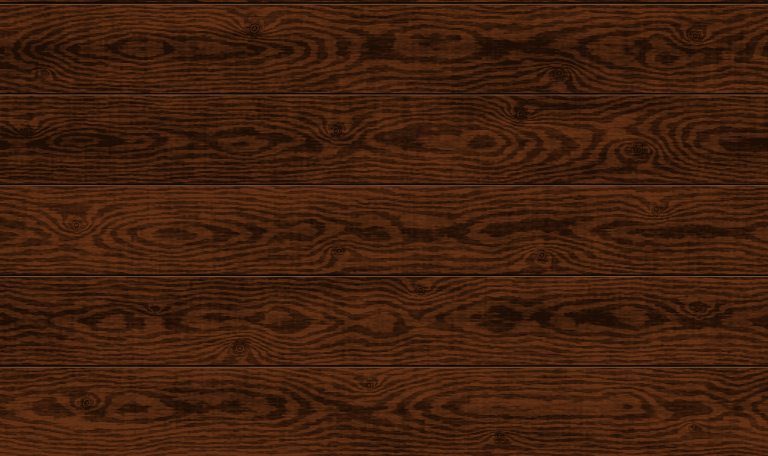
Write a Shadertoy shader that draws this texture.

```glsl
// Five dark stained wooden boards with flat-sawn grain, knots and thin lit seams.

float hash(vec2 p) {
    return fract(sin(dot(p, vec2(127.1, 311.7))) * 43758.5453);
}

float noise(vec2 p) {
    vec2 i = floor(p), f = fract(p);
    f = f * f * (3.0 - 2.0 * f);
    return mix(mix(hash(i), hash(i + vec2(1, 0)), f.x),
               mix(hash(i + vec2(0, 1)), hash(i + vec2(1, 1)), f.x), f.y);
}

// Soft horizontal line of the given half width
float line(float d, float halfWidth, float px) {
    return 1.0 - smoothstep(halfWidth - 0.5 * px, halfWidth + 0.5 * px, abs(d));
}

// Height of the growth heart line within a board
float heartOffset(float x, float row) {
    return 0.012 - 0.02 * hash(vec2(row, 4.0)) + 0.018 * (noise(vec2(x * 4.0, row * 17.3)) - 0.5);
}

// Growth ring count at a point of a board; knotDark receives the knot shading
float ringPhase(vec2 p, float row, out float knotDark) {
    float seed = row * 17.3 + 5.0;
    float d = p.y + heartOffset(p.x, row);

    // Cathedral arches: long nested loops at the heart, straight lines outside
    float depth = 0.004 + 0.075 * noise(vec2(p.x * 3.6 + seed, seed));
    depth += 0.012 * noise(vec2(p.x * 13.0, seed));
    float phase = 105.0 * sqrt(d * d + depth * depth);
    phase += 0.9 * noise(vec2(p.x * 11.0, d * 35.0 + seed));
    phase += 0.35 * noise(vec2(p.x * 45.0, d * 110.0 + seed));

    // Knots bend the rings around them and carry rings of their own
    knotDark = 0.0;
    for (int i = 0; i < 4; i++) {
        vec2 id = vec2(float(i), row + 2.0);
        float size = mix(0.006, 0.016, hash(id + 31.0));
        vec2 knot = vec2((id.x + 0.1 + 0.8 * hash(id)) * 0.43,
                         0.14 * (hash(id + 9.0) - 0.5));
        vec2 q = p - knot;
        q += 0.004 * (vec2(noise(p * 60.0 + seed), noise(p * 60.0 + 40.0)) - 0.5);
        float r = length(q);
        float core = 1.0 - smoothstep(size * 0.8, size * 1.4, r);
        phase += size * 420.0 * exp(-length(q * vec2(0.5, 1.0)) / (size * 1.7));
        phase = mix(phase, r * 170.0, core);
        knotDark = max(knotDark, core * (0.6 + 0.4 * exp(-r * r / (size * size * 0.2))));
    }
    return phase;
}

void mainImage(out vec4 fragColor, in vec2 fragCoord) {
    float px = 1.0 / iResolution.y;
    vec2 uv = fragCoord * px;

    // Boards, counted from the top
    float v = (1.0 - uv.y - 0.008) * 5.025;
    float row = floor(v);
    vec2 p = vec2(uv.x, (fract(v) - 0.5) / 5.025);
    vec2 shift = vec2(row * 7.7, row * 13.1);

    // Fibres, pores, saw marks and uneven stain
    float fibre = noise(uv * vec2(32.0, 300.0) + shift) - 0.5;
    float pores = noise(uv * vec2(150.0, 330.0) + shift) - 0.5;
    float saw = noise(uv * vec2(230.0, 9.0) + shift) - 0.5;
    float stain = noise(p * vec2(2.5, 14.0) + shift) - 0.5;
    float streak = noise(p * vec2(6.0, 60.0) + shift) - 0.5;

    // Grain with ragged edges, faded where the rings become too fine to draw
    float knotDark;
    float phase = ringPhase(p, row, knotDark);
    float visible = 1.0 - smoothstep(0.45, 0.95, fwidth(phase));
    float rings = clamp(2.2 * sin(6.2832 * phase) * visible + 1.5 * fibre + 1.1 * pores, -1.0, 1.0);

    // The heart takes more stain than the sides
    float heart = (p.y + heartOffset(p.x, row)) / 0.022;
    float tone = 0.55 + 0.23 * rings + 0.36 * fibre + 0.3 * pores + 0.12 * saw
               + 0.42 * stain + 0.22 * streak + 0.1 * (hash(vec2(row, 2.0)) - 0.5);
    tone -= 0.13 * exp(-heart * heart) + 0.4 * knotDark;

    vec3 darkWood = vec3(0.115, 0.05, 0.016);
    vec3 lightWood = vec3(0.375, 0.185, 0.078);
    vec3 color = mix(darkWood, lightWood, clamp(tone, 0.0, 1.0));

    // Seams: a dark gap with a worn, lit lip below it
    float seam = (fract(v + 0.5) - 0.5) / 5.025;
    float present = step(floor(v + 0.5), 4.5);
    float wear = 0.65 + 0.35 * noise(vec2(uv.x * 30.0, row));
    color = mix(color, vec3(0.04, 0.02, 0.01), 0.85 * present * line(seam + 0.0015, 0.0018, px));
    color = mix(color, vec3(0.44, 0.31, 0.22), wear * present * line(seam - 0.0014, 0.0011, px));

    fragColor = vec4(color, 1.0);
}
```
